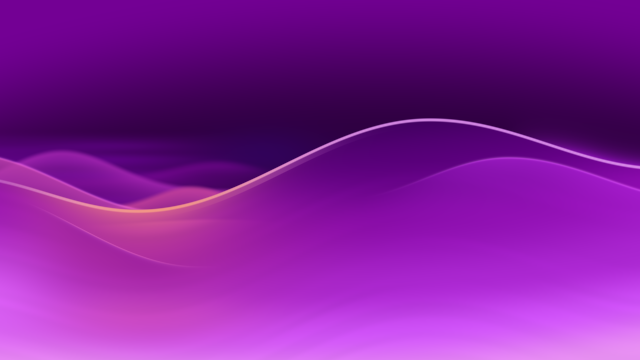
This background is drawn by a Shadertoy shader. Its source:

```glsl
// Flowing violet silk waves with a glowing rim under a dark purple sky.

const float PI = 3.14159265;

// Half-cosine rise of the given height between x0 and x1
float swell(float x, float x0, float x1, float rise) {
    return rise * (0.5 - 0.5 * cos(PI * clamp((x - x0) / (x1 - x0), 0.0, 1.0)));
}

float bell(float x, float center, float width) {
    float t = (x - center) / width;
    return exp(-t * t);
}

float spot(vec2 p, vec2 center, vec2 radius) {
    return bell(p.x, center.x, radius.x) * bell(p.y, center.y, radius.y);
}

// Soft-edged veil that fades with depth below its top
float veil(float depth, float softness, float reach) {
    return smoothstep(-softness, softness, depth) * exp(-max(depth, 0.0) / reach);
}

float hash(vec2 p) {
    return fract(sin(dot(p, vec2(12.9898, 78.233))) * 43758.5453);
}

float noise(vec2 p) {
    vec2 i = floor(p), f = smoothstep(0.0, 1.0, fract(p));
    return mix(mix(hash(i), hash(i + vec2(1, 0)), f.x),
               mix(hash(i + vec2(0, 1)), hash(i + vec2(1, 1)), f.x), f.y);
}

float mainRidge(float x) {
    return 0.515 + swell(x, -0.07, 0.215, -0.098) + swell(x, 0.215, 0.672, 0.254)
                 + swell(x, 0.672, 1.04, -0.136);
}

float rightFold(float x) {
    return 0.445 + swell(x, 0.53, 0.795, 0.1175) + swell(x, 0.795, 1.1, -0.12);
}

float leftFold(float x) {
    return 0.48 + swell(x, -0.07, 0.31, -0.223);
}

vec3 skyColor(vec2 p, float ridge) {
    float lift = p.y + 0.42 * (p.x - 0.6) * (p.x - 0.6);
    vec3 col = mix(vec3(0.18, 0.0, 0.25), vec3(0.45, 0.0, 0.58), smoothstep(0.62, 1.06, lift));

    // Low streaked haze, bluish near the slope, and a glow along the right slope
    float haze = smoothstep(0.64, 0.58, p.y) * smoothstep(0.50, 0.12, p.x);
    float streak = 0.6 + 0.4 * noise(p * vec2(5.0, 45.0));
    col = mix(col, vec3(0.38, 0.01, 0.54), haze * streak);
    col = mix(col, vec3(0.19, 0.01, 0.38), 0.7 * spot(p, vec2(0.42, 0.57), vec2(0.10, 0.07)));
    float slopeGlow = smoothstep(0.78, 0.93, p.x) * exp(-max(p.y - ridge, 0.0) / 0.026);
    return mix(col, vec3(0.55, 0.06, 0.72), 0.9 * slopeGlow);
}

vec3 addBackWaves(vec3 col, vec2 p) {
    float farTop = 0.50 + 0.048 * bell(p.x, 0.34, 0.10);
    float middleTop = 0.47 + 0.11 * bell(p.x, 0.097, 0.12);
    float lowTop = 0.42 + 0.06 * bell(p.x, 0.30, 0.08);
    float nearTop = 0.575 + swell(p.x, -0.06, 0.26, -0.165);

    float side = smoothstep(0.46, 0.34, p.x);
    col = mix(col, vec3(0.49, 0.03, 0.59), 0.75 * side * veil(farTop - p.y, 0.014, 0.04));
    col = mix(col, vec3(0.64, 0.15, 0.69), 0.95 * side * veil(middleTop - p.y, 0.010, 0.06));
    col = mix(col, vec3(0.76, 0.25, 0.60), 0.95 * side * veil(lowTop - p.y, 0.010, 0.08));
    float nearFade = smoothstep(0.28, 0.18, p.x);
    col = mix(col, vec3(0.72, 0.24, 0.66), 0.9 * nearFade * veil(nearTop - p.y, 0.004, 0.14));
    return col + vec3(0.16, 0.12, 0.14) * nearFade * bell(p.y, nearTop, 0.004);
}

vec3 silkColor(vec2 p, float depth) {
    // Body gradient, reaching higher toward both sides
    float y = p.y - 0.3 * (p.x - 0.45) * (p.x - 0.45);
    vec3 col = mix(vec3(0.91, 0.57, 0.95), vec3(0.82, 0.33, 0.98), smoothstep(-0.07, 0.08, y));
    col = mix(col, vec3(0.68, 0.16, 0.83), smoothstep(0.05, 0.20, y));
    col = mix(col, vec3(0.57, 0.05, 0.70), smoothstep(0.18, 0.39, y));
    col = mix(col, vec3(0.41, 0.0, 0.55), smoothstep(0.36, 0.56, y));

    // Rosy left flank and bright left edge
    col = mix(col, vec3(0.66, 0.15, 0.61), 0.95 * spot(p, vec2(0.23, 0.32), vec2(0.23, 0.17)));
    col = mix(col, vec3(0.81, 0.30, 0.72), 0.7 * spot(p, vec2(0.22, 0.12), vec2(0.17, 0.08)));
    col = mix(col, vec3(0.87, 0.39, 0.97), 0.8 * spot(p, vec2(-0.03, 0.16), vec2(0.12, 0.15)));

    // Shadow below the crest, warm light below the trough
    float shadow = exp(-depth / 0.13) * bell(p.x, 0.64, 0.20);
    col = mix(col, vec3(0.24, 0.0, 0.36), 0.95 * shadow);
    float warmth = exp(-depth / 0.06) * bell(p.x, 0.21, 0.17);
    col = mix(col, vec3(0.91, 0.47, 0.53), 0.85 * warmth);

    // Faint threads running along the slope
    return col * (0.985 + 0.03 * noise(vec2(4.0 * p.x, 50.0 * depth)));
}

vec3 addFolds(vec3 col, vec2 p, float px) {
    float rightDepth = rightFold(p.x) - p.y;
    float rightFade = smoothstep(0.56, 0.80, p.x);
    col = mix(col, vec3(0.67, 0.13, 0.83), 0.75 * rightFade * veil(rightDepth, px, 0.12));
    col += vec3(0.14, 0.13, 0.12) * rightFade * bell(rightDepth, 0.0, 0.001 + px);

    float leftDepth = leftFold(p.x) - p.y;
    float leftFade = smoothstep(0.03, 0.14, p.x) * smoothstep(0.35, 0.20, p.x);
    col = mix(col, vec3(0.58, 0.10, 0.62), 0.7 * leftFade * veil(leftDepth, px, 0.07));
    col += vec3(0.14, 0.15, 0.12) * leftFade * veil(leftDepth + px, px, 0.005);
    float crease = 0.37 + 0.02 * bell(p.x, 0.34, 0.15);
    return col + vec3(0.08, 0.06, 0.02) * bell(p.x, 0.28, 0.09) * veil(crease - p.y, 0.006, 0.03);
}

void mainImage(out vec4 fragColor, in vec2 fragCoord) {
    vec2 p = fragCoord / iResolution.xy;
    float px = 1.0 / iResolution.y, ridge = mainRidge(p.x), depth = ridge - p.y;
    vec3 silk = addFolds(silkColor(p, max(depth, 0.0)), p, px);
    vec3 col = mix(addBackWaves(skyColor(p, ridge), p), silk, smoothstep(-px, px, depth));

    // Rim light, peach in the trough and lilac over the crest, above a dim strip
    vec3 rim = mix(vec3(0.88, 0.58, 0.94), vec3(0.96, 0.61, 0.52), bell(p.x, 0.25, 0.18));
    float strip = smoothstep(-px, px, depth) * smoothstep(0.026, 0.021, depth);
    col = mix(col, rim, 0.25 * strip * bell(p.x, 0.42, 0.10));
    float rimLine = smoothstep(-px, px, depth) * smoothstep(0.011, 0.005, depth);
    col = mix(col, rim, rimLine * mix(0.5, 0.9, smoothstep(0.0, 0.15, p.x)));
    fragColor = vec4(clamp(col, 0.0, 1.0), 1.0);
}
```
